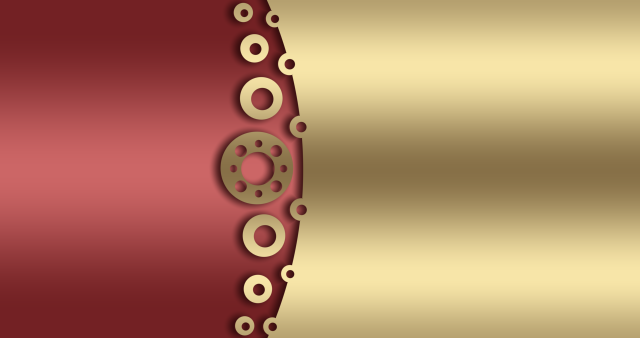
Write a WebGL 2 fragment shader that draws this background.

```glsl
#version 300 es
precision highp float;
// Brushed gold panel with a curved edge and pierced rings, casting shadows on red satin.
uniform vec2 u_resolution;
out vec4 outColor;

// Free rings: centre x, centre y, outer radius, hole radius (canvas height = 1).
const vec4 freeRings[7] = vec4[7](
  vec4(.720, .963, .0285, .0115), vec4(.753, .857, .042, .0175),
  vec4(.773, .709, .063, .033), vec4(.760, .503, .1075, .0495),
  vec4(.781, .303, .063, .033), vec4(.763, .145, .042, .0175),
  vec4(.724, .036, .0285, .012));

// Rings riding on the curved edge: centre y, outer radius.
const vec2 edgeRings[6] = vec2[6](
  vec2(.945, .026), vec2(.811, .0335), vec2(.625, .0335),
  vec2(.380, .0335), vec2(.190, .026), vec2(.034, .027));

const vec2 arcCenter = vec2(-.328, .498);
const float arcRadius = 1.225;

float circle(vec2 p, vec2 center, float radius) {
  return length(p - center) - radius;
}

// Signed distance to all the gold: negative inside the metal.
float goldDistance(vec2 p) {
  float metal = -circle(p, arcCenter, arcRadius);
  float holes = 1.0;
  for (int i = 0; i < 7; i++) {
    vec4 ring = freeRings[i];
    metal = min(metal, circle(p, ring.xy, ring.z));
    holes = min(holes, circle(p, ring.xy + vec2(.003, -.002), ring.w));
  }
  for (int i = 0; i < 6; i++) {
    vec2 ring = edgeRings[i];
    float dy = ring.x - arcCenter.y;
    float x = arcCenter.x + sqrt(arcRadius * arcRadius - dy * dy);
    vec2 center = vec2(x, ring.x);
    metal = min(metal, circle(p, center, ring.y));
    holes = min(holes, circle(p, center + vec2(.001, -.001), ring.y * .46));
  }
  // Eight alternating perforations around the largest ring.
  for (int i = 0; i < 8; i++) {
    float angle = float(i) * .7854;
    float radius = i % 2 == 0 ? .011 : .0175;
    vec2 center = vec2(.765, .501) + .074 * vec2(cos(angle), sin(angle));
    holes = min(holes, circle(p, center, radius));
  }
  return max(metal, -holes);
}

// Horizontal metallic bands.
vec3 goldColor(float y) {
  float d = abs(y - .495);
  float shine = smoothstep(0.0, .31, d) * (1.0 - .62 * smoothstep(.31, .53, d));
  return mix(vec3(.53, .44, .28), vec3(.97, .90, .66), shine);
}

vec3 redColor(float y) {
  float glow = smoothstep(.42, 0.0, abs(y - .495));
  return mix(vec3(.45, .13, .14), vec3(.80, .40, .40), glow);
}

void main() {
  vec2 p = gl_FragCoord.xy / u_resolution.y;
  float pixel = 1.0 / u_resolution.y;

  // Soft shadow thrown to the left of the metal.
  float shadow = smoothstep(.022, -.018, goldDistance(p + vec2(.015, .001)));
  vec3 color = mix(redColor(p.y), vec3(.16, .03, .03), .85 * shadow);

  float coverage = smoothstep(.7 * pixel, -.7 * pixel, goldDistance(p));
  color = mix(color, goldColor(p.y), coverage);
  outColor = vec4(color, 1.0);
}
```
